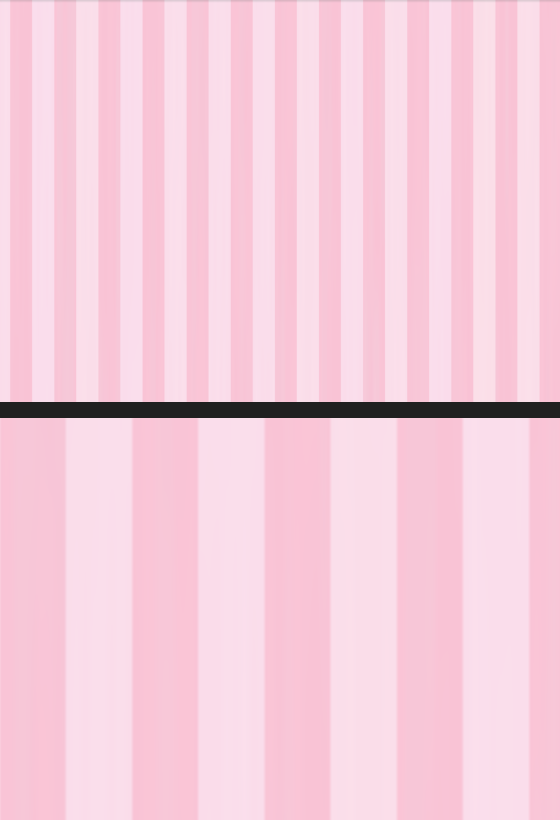
Top: the whole. Bottom: its middle third, enlarged.
This pattern is drawn by a WebGL 2 fragment shader. Its source:

```glsl
#version 300 es
precision highp float;
// Soft vertical candy stripes in two pinks, with faint streaks and a shaded top edge.

uniform vec2 u_resolution;
out vec4 fragColor;

const float REPEATS = 12.694;     // stripe pairs across the canvas
const float FIRST_EDGE = 0.0182;  // left edge of the first dark stripe
const float DARK_SHARE = 0.497;   // dark part of each pair
const float EDGE_BLUR = 0.0013;   // softness, in canvas widths

const vec3 LIGHT_PINK = vec3(0.982, 0.870, 0.917);
const vec3 DARK_PINK = vec3(0.978, 0.768, 0.838);
const vec3 DUSTY_PINK = vec3(0.963, 0.785, 0.848);

float hash(vec2 p) {
    return fract(sin(dot(p, vec2(127.1, 311.7))) * 43758.5453);
}

float valueNoise(vec2 p) {
    vec2 cell = floor(p);
    vec2 f = fract(p);
    f = f * f * (3.0 - 2.0 * f);
    float low = mix(hash(cell), hash(cell + vec2(1.0, 0.0)), f.x);
    float high = mix(hash(cell + vec2(0.0, 1.0)), hash(cell + vec2(1.0, 1.0)), f.x);
    return mix(low, high, f.y);
}

// Coverage of the dark stripe; phase and blur are in repeats.
float stripeMask(float phase, float share, float blur) {
    float d = abs(fract(phase - 0.5 * share + 0.5) - 0.5) - 0.5 * share;
    return 1.0 - smoothstep(-blur, blur, d);
}

// Dark pink with dusty bands that fade in and out inside a stripe.
vec3 darkColor(vec2 uv, float id) {
    float band = valueNoise(vec2(uv.x * 95.0, uv.y * 1.5 + 7.0));
    float amount = smoothstep(0.45, 0.85, band) * mix(0.4, 1.0, hash(vec2(id, 3.0)));
    return mix(DARK_PINK, DUSTY_PINK, amount);
}

// Light pink leaning a little warm or cool from stripe to stripe.
vec3 lightColor(vec3 base, float id) {
    float lean = hash(vec2(id, 9.0)) - 0.5;
    return base + lean * vec3(0.004, 0.008, -0.018);
}

// Fine vertical streaks, centred on zero.
float streaks(vec2 uv, float density) {
    return valueNoise(vec2(uv.x * density, uv.y * 2.5)) - 0.5;
}

void main() {
    vec2 uv = gl_FragCoord.xy / u_resolution;
    float phase = (uv.x - FIRST_EDGE) * REPEATS;
    float blur = max(EDGE_BLUR, 0.75 / u_resolution.x) * REPEATS;

    // Stripes; ids change in the middle of the opposite stripe.
    float darkId = floor(phase + 0.25);
    float lightId = floor(phase - 0.25);
    float mask = stripeMask(phase, DARK_SHARE, blur);
    vec3 color = mix(lightColor(LIGHT_PINK, lightId), darkColor(uv, darkId), mask);

    // Faint wear
    color += streaks(uv, 190.0) * vec3(0.004, 0.012, 0.008);

    // Thin grey shade along the top
    float topShade = smoothstep(0.992, 1.0, uv.y);
    color = mix(color, color * vec3(0.88, 0.91, 0.90), topShade);

    fragColor = vec4(clamp(color, 0.0, 1.0), 1.0);
}
```
